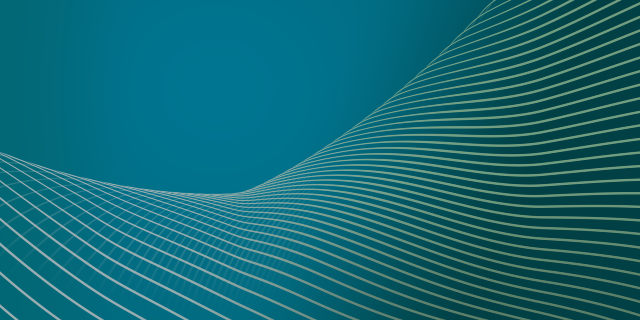
Reproduce this background procedurally as a WebGL 1 fragment shader.

```glsl
precision highp float;
// A twisted sheet of fine pale lines over a teal gradient. Every line is one
// member of a curve family that folds over at a curved crest; its near side
// is drawn bright and its far side, behind the fold, is drawn faintly.

uniform vec2 u_resolution;

const float PI = 3.14159265;
const int LINE_COUNT = 47;

// Height of the crest: a shallow bowl on the left, a rising sweep on the right.
float crestHeight(float x) {
    float left = max(0.703 - x, 0.0);
    float d = x - 0.755;
    float right = 0.5 * (d + sqrt(d * d + 0.0012));
    return 0.391 + 0.269 * left * left + 0.463 * right + 0.396 * right * right;
}

// Position of a line across the sheet: 0 at the crest, 1 at the lower border,
// negative on the far side of the fold.
float sheetPosition(float x, float index) {
    float crestIndex = 8.8 + 21.6 * x - 3.5 * sin(PI * x);
    float borderIndex = 7.53 * x - 0.4;
    return (crestIndex - index) / (crestIndex - borderIndex);
}

// Drop below the crest: a rounded fold that opens into an even fan.
float foldProfile(float x, float s) {
    float fan = smoothstep(0.3, 1.7, x);
    float bend = 2.0 + 2.0 * smoothstep(0.3, 1.0, x);
    float r = 0.1 * max(1.0 - 0.5 * x, 0.0) + 0.001;
    float straight = (sqrt(s * s + r * r) - r) / (sqrt(1.0 + r * r) - r);
    return mix(pow(abs(s) + 0.00001, bend), straight, fan);
}

float lineHeight(float x, float index) {
    return crestHeight(x) * (1.0 - foldProfile(x, sheetPosition(x, index)));
}

// Antialiased coverage of one line, measured across its slope.
float lineCoverage(vec2 p, float index, float halfWidth, float pixel) {
    const float STEP = 0.004;
    float y = lineHeight(p.x, index);
    float slope = (lineHeight(p.x + STEP, index) - y) / STEP;
    float dist = abs(p.y - y) / sqrt(1.0 + slope * slope);
    return 1.0 - smoothstep(halfWidth - 0.6 * pixel, halfWidth + 0.6 * pixel, dist);
}

// Teal backdrop with a soft glow at upper left and a deep green right side.
vec3 backdrop(vec2 p) {
    vec3 teal = vec3(0.005, 0.415, 0.495);
    vec3 glowBlue = vec3(0.0, 0.46, 0.57);
    vec3 edgeGreen = vec3(0.01, 0.40, 0.44);
    vec3 deepGreen = vec3(0.005, 0.25, 0.265);
    vec2 g = (p - vec2(0.68, 0.72)) / vec2(0.55, 0.5);
    vec3 color = mix(teal, glowBlue, exp(-dot(g, g)));
    color = mix(color, edgeGreen, 0.7 * (1.0 - smoothstep(0.0, 0.45, p.x)));
    float shade = smoothstep(0.9, 1.75, p.x + 0.4 * (0.5 - p.y));
    return mix(color, deepGreen, shade);
}

// Line tint runs from a cool pale grey to a muted green.
vec3 lineTint(vec2 p) {
    vec3 paleGrey = vec3(0.68, 0.71, 0.72);
    vec3 sage = vec3(0.50, 0.66, 0.53);
    vec3 tint = mix(paleGrey, sage, smoothstep(0.3, 1.6, p.x));
    float dim = smoothstep(0.5, 1.2, p.x) * (1.0 - smoothstep(0.0, 0.5, p.y));
    return tint * (1.0 - 0.2 * dim);
}

void main() {
    vec2 p = gl_FragCoord.xy / u_resolution * vec2(2.0, 1.0);
    float pixel = 1.0 / u_resolution.y;

    // Lines grow wider away from the crest.
    float drop = max(crestHeight(p.x) - p.y, 0.0);
    float halfWidth = mix(0.0016, 0.0038, smoothstep(0.0, 0.3, drop));

    float near = 0.0;
    float far = 0.0;
    for (int i = 0; i < LINE_COUNT; i++) {
        float index = float(i);
        float coverage = lineCoverage(p, index, halfWidth, pixel);
        float side = smoothstep(-0.05, 0.02, sheetPosition(p.x, index));
        near = max(near, coverage * side);
        far = max(far, coverage * (1.0 - side));
    }

    // The far side fades with depth and toward the right.
    far *= 0.25 * (1.0 - smoothstep(0.85, 1.05, p.x)) * (1.0 - smoothstep(0.1, 0.4, drop));

    vec3 tint = lineTint(p);
    vec3 color = mix(backdrop(p), tint, far);
    color = mix(color, tint, 0.88 * near);
    gl_FragColor = vec4(color, 1.0);
}
```
